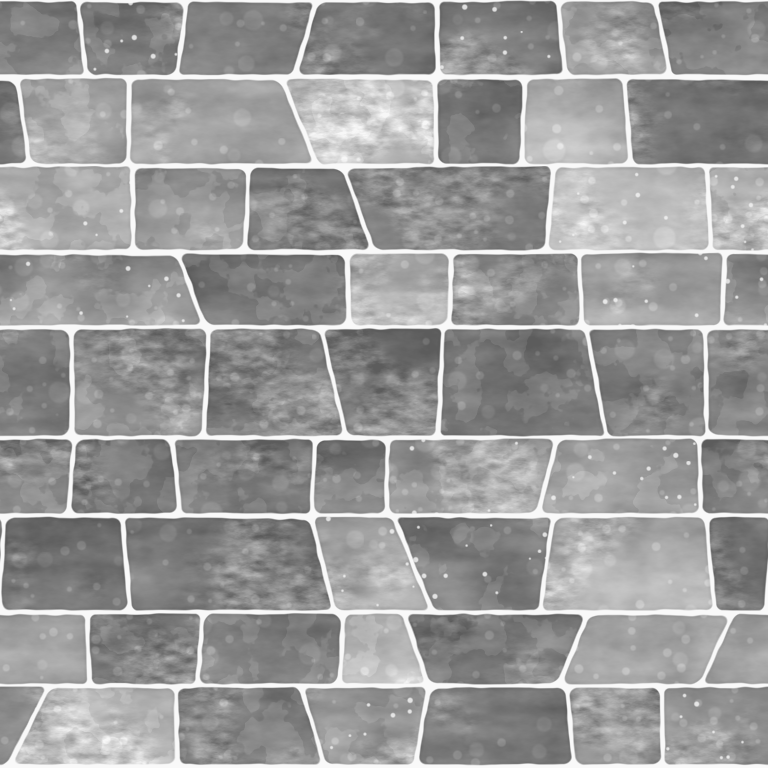
This texture is drawn by a Shadertoy shader. Its source:

```glsl
// Coursed stone wall: nine rows of grey blocks with pale mortar, wrapping at the borders.
// Each row places jittered, leaning joints; a block is the rounded space between two joints,
// shaded by a vertical gradient, layered noise, faint discs and a few white specks.

const int ROWS = 9;
const float ROW_EDGES[10] = float[10](0.002, 0.107, 0.203, 0.329, 0.430, 0.574, 0.672, 0.784, 0.900, 1.0);
const float ROW_STARTS[9] = float[9](0.045, 0.075, 0.05, 0.045, 0.086, 0.195, 0.11, 0.031, 0.083);
const vec3 MORTAR = vec3(0.975);
const float JOINT_HALF_WIDTH = 0.0029;

float hash(vec2 p) {
    vec3 q = fract(vec3(p.xyx) * 0.1031);
    q += dot(q, q.yzx + 33.33);
    return fract((q.x + q.y) * q.z);
}

float noise(vec2 p) {
    vec2 i = floor(p), f = fract(p);
    f = f * f * (3.0 - 2.0 * f);
    return mix(mix(hash(i), hash(i + vec2(1, 0)), f.x),
               mix(hash(i + vec2(0, 1)), hash(i + vec2(1, 1)), f.x), f.y);
}

float fbm(vec2 p) {
    float sum = 0.0, amp = 0.533;
    for (int i = 0; i < 4; i++) {
        sum += amp * noise(p);
        p = mat2(1.6, 1.2, -1.2, 1.6) * p + 11.3;
        amp *= 0.5;
    }
    return sum;
}

// One soft disc in some cells of a grid, kept inside its cell
float discs(vec2 p, float density, float maxRadius, float blur) {
    vec2 cell = floor(p);
    float radius = maxRadius * mix(0.35, 1.0, hash(cell + 5.0));
    vec2 jitter = vec2(hash(cell + 13.0), hash(cell + 29.0)) - 0.5;
    float d = length(fract(p) - 0.5 - jitter * (1.0 - 2.0 * radius)) - radius;
    return step(hash(cell + 41.0), density) * (1.0 - smoothstep(-blur, blur, d));
}

// Joint of a row: x at mid height, and its lean from bottom to top
vec2 joint(float index, float count, float row, float start) {
    vec2 id = vec2(mod(index, count), row);
    float s = 2.0 * hash(id + 71.0) - 1.0;
    float shift = 0.64 * (hash(id + 3.0) - 0.5);
    return vec2((index + shift) / count + start, s * (0.018 + 0.036 * s * s));
}

// Grey level of a block; p is local to the block, v runs from its bottom to its top
float stoneTone(vec2 p, float v, vec2 id, float pixel) {
    float pick = hash(id + 101.0);
    vec2 q = p + 3.7 * id + 2.0;
    float tone = mix(0.445, 0.73, pick * pick);
    tone += (0.5 - v) * mix(0.02, 0.17, hash(id + 57.0));
    tone += 0.20 * (fbm(q * 14.0) - 0.5);

    // Grainy light patches and horizontal streaks
    float grain = fbm(q * vec2(55.0, 120.0));
    float worn = smoothstep(0.48, 0.72, fbm(q * 8.0 + 40.0));
    tone += worn * (0.05 + 0.36 * (grain - 0.45)) + 0.07 * (grain - 0.5);
    tone += 0.07 * (noise(q * vec2(7.0, 65.0)) - 0.5);

    // Mottled stains and faint round marks
    float stain = smoothstep(0.53, 0.58, fbm(q * 30.0 + 9.0));
    tone += 0.055 * stain * step(0.45, hash(id + 83.0));
    tone += 0.05 * discs(q * 22.0, 0.35, 0.32, 0.05);
    tone += 0.08 * discs(q * 43.0 + 7.0, 0.22, 0.26, 0.07);

    // White specks on some blocks only
    float speckled = step(0.78, hash(id + 37.0));
    float speck = discs(q * 50.0 + 3.0, 0.17, 0.17, max(0.04, 50.0 * pixel));
    return mix(tone, 0.95, 0.85 * speck * speckled);
}

void mainImage(out vec4 fragColor, in vec2 fragCoord) {
    vec2 uv = fragCoord / iResolution.xy;
    float pixel = 1.0 / min(iResolution.x, iResolution.y);

    // Row that holds this point
    int r = 0;
    for (int i = 1; i < ROWS; i++) if (uv.y >= ROW_EDGES[i]) r = i;
    float row = float(r), bottom = ROW_EDGES[r];
    float height = ROW_EDGES[r + 1] - bottom;
    float v = (uv.y - bottom) / height;
    float start = ROW_STARTS[r];
    float count = (r == 5 || r == 6) ? 5.0 : 6.0;

    // Nearest joint on each side
    float base = floor((uv.x - start) * count);
    float left = 9.0, right = 9.0, leftIndex = 0.0, origin = 0.0;
    for (int k = -1; k <= 2; k++) {
        float index = base + float(k);
        vec2 j = joint(index, count, row, start);
        float slope = j.y / height;
        float side = (uv.x - j.x - j.y * (v - 0.5)) * inversesqrt(1.0 + slope * slope);
        if (side >= 0.0 && side < left) { left = side; leftIndex = index; origin = j.x; }
        if (side < 0.0) right = min(right, -side);
    }
    vec2 id = vec2(mod(leftIndex, count), row);
    vec2 local = vec2(uv.x - origin, uv.y);

    // Rounded block outline with slightly tilted, uneven edges
    float tilt = (hash(id + 19.0) - 0.5) * 0.022 * local.x;
    float low = uv.y - bottom, high = height - low + tilt;
    vec2 inset = vec2(min(left, right), min(low, high)) - JOINT_HALF_WIDTH;
    inset += 0.0022 * (noise(local * 65.0 + 5.0 * id + 9.0) - 0.5);
    float corner = mix(0.006, 0.012, hash(id + 23.0));
    float depth = corner - length(max(corner - inset, 0.0));

    // Shading, with a thin darker rim
    float tone = stoneTone(local, v, id, pixel);
    tone -= 0.035 * (1.0 - smoothstep(0.0, 0.005, depth));
    vec3 color = mix(MORTAR, vec3(clamp(tone, 0.36, 0.97)), smoothstep(-pixel, pixel, depth));
    fragColor = vec4(color, 1.0);
}
```
